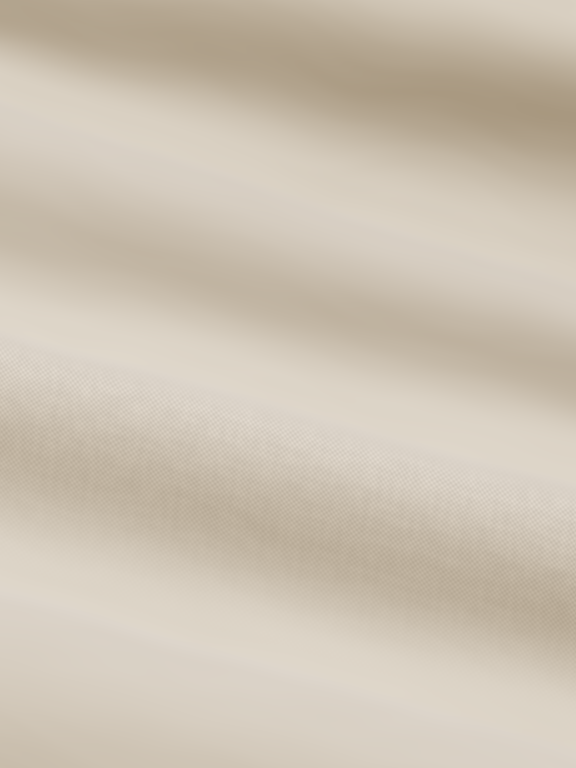
Reproduce this texture procedurally as a Shadertoy shader.

```glsl
// Softly folded cream cotton: shading is interpolated between slanted fold
// lines, blurred creases come from stretched gradient noise, and a fine plain
// weave shows only on the one fold that lies in focus.

const vec3 SHADOW = vec3(0.652, 0.588, 0.492);
const vec3 LIGHT = vec3(0.884, 0.854, 0.806);
const vec3 COOL_SHEEN = vec3(-0.002, 0.000, 0.013);
const float FOLD_SLOPE = 0.28;      // descent of the folds to the right
const float FOLD_WARP = 0.012;      // waviness of the fold lines
const float CREASE_DEPTH = 0.085;
const float WEAVE_COUNT = 150.0;    // weave repeats per canvas height
const float WEAVE_DEPTH = 0.030;
const float SLUB_DEPTH = 0.016;

// Fold lines: depth from the top at the left and right canvas edge.
const int LINES = 14;
const vec2 LINE_DEPTH[LINES] = vec2[LINES](
    vec2(-0.170, 0.020), vec2(0.020, 0.150), vec2(0.100, 0.325),
    vec2(0.125, 0.368), vec2(0.140, 0.388), vec2(0.290, 0.490),
    vec2(0.405, 0.590), vec2(0.427, 0.630), vec2(0.447, 0.647),
    vec2(0.590, 0.810), vec2(0.735, 0.945), vec2(0.762, 0.974),
    vec2(0.790, 1.003), vec2(1.040, 1.250));

// Brightness of each line at the left and right canvas edge.
const vec2 LINE_TONE[LINES] = vec2[LINES](
    vec2(0.80, 0.86), vec2(0.22, 0.02), vec2(0.87, 0.80),
    vec2(0.89, 0.87), vec2(0.85, 0.82), vec2(0.50, 0.38),
    vec2(0.93, 0.91), vec2(0.95, 0.93), vec2(0.89, 0.87),
    vec2(0.43, 0.33), vec2(0.92, 0.91), vec2(0.95, 0.92),
    vec2(0.88, 0.87), vec2(0.55, 0.50));

const int RIDGE_FAR = 3;
const int RIDGE_FOCUS = 7;
const int RIDGE_NEAR = 11;

vec2 hashGradient(vec2 cell) {
    vec3 q = fract(cell.xyx * vec3(0.1031, 0.1030, 0.0973));
    q += dot(q, q.yzx + 33.33);
    float angle = 6.2832 * fract((q.x + q.y) * q.z);
    return vec2(cos(angle), sin(angle));
}

float gradientNoise(vec2 p) {
    vec2 i = floor(p), f = fract(p);
    vec2 w = f * f * f * (f * (f * 6.0 - 15.0) + 10.0);
    float a = dot(hashGradient(i), f);
    float b = dot(hashGradient(i + vec2(1, 0)), f - vec2(1, 0));
    float c = dot(hashGradient(i + vec2(0, 1)), f - vec2(0, 1));
    float d = dot(hashGradient(i + vec2(1, 1)), f - vec2(1, 1));
    return mix(mix(a, b, w.x), mix(c, d, w.x), w.y);
}

float foldTone(float across, float depth) {
    float tone = mix(LINE_TONE[0].x, LINE_TONE[0].y, across);
    for (int i = 1; i < LINES; i++) {
        float start = mix(LINE_DEPTH[i - 1].x, LINE_DEPTH[i - 1].y, across);
        float end = mix(LINE_DEPTH[i].x, LINE_DEPTH[i].y, across);
        float target = mix(LINE_TONE[i].x, LINE_TONE[i].y, across);
        tone = mix(tone, target, smoothstep(start, end, depth));
    }
    return tone;
}

// Signed distance below a ridge line.
float belowRidge(int ridge, float across, float depth) {
    return depth - mix(LINE_DEPTH[ridge].x, LINE_DEPTH[ridge].y, across);
}

float sheen(float below) {
    return smoothstep(-0.004, 0.012, below) * exp(-max(below, 0.0) * 9.0);
}

// Blurred wrinkles, long along the folds and short across them.
float creases(vec2 cloth) {
    float broad = gradientNoise(cloth * vec2(4.0, 13.0) + 3.7);
    float bend = gradientNoise(cloth * 5.0 + 8.1) * 0.6;
    float fine = gradientNoise(cloth * vec2(9.0, 42.0) + vec2(1.3, bend * 4.0));
    return broad * 0.6 + fine * 0.4;
}

// Plain weave: alternating bumps with slightly uneven thread paths.
float weave(vec2 cloth) {
    vec2 wobble = vec2(gradientNoise(cloth * 16.0), gradientNoise(cloth * 16.0 + 40.0));
    vec2 phase = 6.2832 * (cloth * WEAVE_COUNT + wobble * 0.5);
    return sin(phase.x) * sin(phase.y);
}

void mainImage(out vec4 fragColor, in vec2 fragCoord) {
    vec2 uv = fragCoord / iResolution.xy;
    vec2 p = vec2(fragCoord.x, iResolution.y - fragCoord.y) / iResolution.y;
    vec2 cloth = vec2(p.x + 0.1 * p.y, p.y - FOLD_SLOPE * p.x);
    float depth = p.y + FOLD_WARP * gradientNoise(p * vec2(3.5, 2.5) + 5.0);

    // Folds and wrinkles, the latter clearest in the shadows
    float tone = foldTone(uv.x, depth);
    tone += CREASE_DEPTH * creases(cloth) * (1.25 - 0.85 * tone);

    // Weave fades away from the focused ridge and when too fine to resolve
    float below = belowRidge(RIDGE_FOCUS, uv.x, depth);
    float focus = smoothstep(0.0, 0.045, below) * (1.0 - smoothstep(0.10, 0.34, below));
    float resolved = 1.0 - smoothstep(0.38, 0.55, WEAVE_COUNT / iResolution.y);
    float slubs = gradientNoise(cloth * vec2(28.0, 130.0))
                + gradientNoise(cloth * vec2(130.0, 28.0) + 17.0);

    vec3 color = mix(SHADOW, LIGHT, tone);
    color += focus * resolved * (WEAVE_DEPTH * weave(cloth) + SLUB_DEPTH * slubs);
    color += COOL_SHEEN * (sheen(belowRidge(RIDGE_FAR, uv.x, depth))
                         + sheen(below)
                         + sheen(belowRidge(RIDGE_NEAR, uv.x, depth)));
    fragColor = vec4(clamp(color, 0.0, 1.0), 1.0);
}
```
